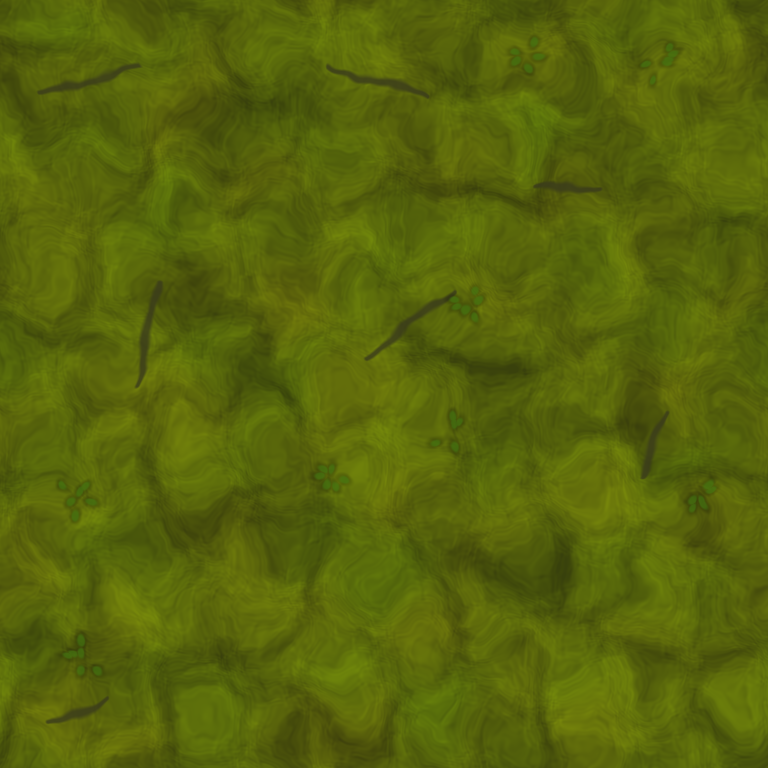
Reproduce this texture procedurally as a WebGL 1 fragment shader.

```glsl
precision highp float;
// Soft olive moss cushions with dark creases, a few twigs and tiny leaf sprigs; tiles seamlessly.
uniform vec2 u_resolution;

#define CUSHIONS 7.0       // large cushions per side
#define LUMPS 13.0         // small lumps per side
#define TWIG_GRID 3.0
#define SPRIG_GRID 4.0
#define BASE_TONE 0.72
#define CREASE_DEPTH 0.46
#define LUMP_DEPTH 0.15
#define MOTTLE 0.125
#define WARP 0.011
#define TAU 6.2831853

const vec3 SHADE_GREEN = vec3(0.245, 0.275, 0.045);
const vec3 LIT_GREEN = vec3(0.425, 0.495, 0.042);
const vec3 TWIG_BROWN = vec3(0.225, 0.230, 0.105);
const vec3 LEAF_GREEN = vec3(0.265, 0.480, 0.070);

vec2 hash2(vec2 p) {
  vec3 a = fract(p.xyx * vec3(0.1031, 0.1030, 0.0973));
  a += dot(a, a.yzx + 33.33);
  return fract((a.xx + a.yz) * a.zy);
}

vec2 heading(float turn) {
  return vec2(cos(TAU * turn), sin(TAU * turn));
}

// Layered sines with whole-number wave vectors, so they wrap; variance is about one.
float waves(vec2 p, float freq, float seed) {
  float sum = 0.0;
  for (int i = 0; i < 8; i++) {
    vec2 r = hash2(vec2(float(i) + 1.0, seed));
    vec2 k = floor(heading((float(i) + r.x) / 8.0) * freq * (0.5 + r.y) + 0.5);
    sum += sin(TAU * (dot(k, p) + r.x * 7.0 + r.y * 3.0));
  }
  return sum * 0.5;
}

float mottle(vec2 p) {
  return 0.62 * waves(p, 5.0, 3.0) + 0.50 * waves(p, 12.0, 5.0)
       + 0.42 * waves(p, 27.0, 8.0) + 0.34 * waves(p, 55.0, 13.0)
       + 0.30 * waves(p, 100.0, 21.0);
}

// Wrapping cells of uneven size: x = distance to crease, y = height in cell, z = cell random.
vec3 cushions(vec2 p, float count, float seed) {
  vec2 g = p * count;
  vec2 cell = floor(g);
  float nearest = 9.0;
  float second = 9.0;
  vec2 info = vec2(0.0);
  for (int y = -2; y <= 2; y++) {
    for (int x = -2; x <= 2; x++) {
      vec2 id = cell + vec2(float(x), float(y));
      vec2 r = hash2(mod(id, count) + seed);
      vec2 offset = g - id - 0.1 - 0.8 * r;
      float size = hash2(mod(id, count) + seed + 31.0).x;
      float d = length(offset) - 0.36 * size;
      if (d < nearest) {
        second = nearest;
        nearest = d;
        info = vec2(offset.y, r.y);
      } else {
        second = min(second, d);
      }
    }
  }
  return vec3(second - nearest, info);
}

// Thin, bent, tapered twigs scattered sparsely.
float twigs(vec2 p) {
  float mask = 0.0;
  for (int y = -1; y <= 1; y++) {
    for (int x = -1; x <= 1; x++) {
      vec2 id = floor(p * TWIG_GRID) + vec2(float(x), float(y));
      vec2 r = hash2(mod(id, TWIG_GRID) + 47.0);
      vec2 s = hash2(mod(id, TWIG_GRID) + 83.0);
      vec2 d = p - (id + 0.2 + 0.6 * r) / TWIG_GRID;
      vec2 dir = heading(s.x);
      float along = dot(d, dir);
      float across = dot(d, vec2(-dir.y, dir.x)) + 0.003 * sin(along * 55.0 + TAU * r.x);
      float reach = 0.04 + 0.035 * r.y;
      float width = 0.0065 * (1.0 - 0.5 * min(along * along / (reach * reach), 1.0));
      float dist = length(vec2(max(abs(along) - reach, 0.0), across));
      mask = max(mask, step(s.y, 0.6) * (1.0 - smoothstep(width * 0.3, width * 1.4, dist)));
    }
  }
  return mask;
}

// Clusters of small oval leaves: x = leaf, y = dark rim around it.
vec2 sprigs(vec2 p) {
  vec2 mask = vec2(0.0);
  vec2 id = floor(p * SPRIG_GRID);
  vec2 wrapped = mod(id, SPRIG_GRID);
  vec2 r = hash2(wrapped + 109.0);
  vec2 center = (id + 0.25 + 0.5 * r) / SPRIG_GRID;
  float present = step(hash2(wrapped + 151.0).x, 0.45);
  for (int i = 0; i < 6; i++) {
    vec2 s = hash2(wrapped + 17.0 * float(i) + 200.0);
    vec2 out_dir = heading(s.x);
    vec2 d = p - center - out_dir * (0.008 + 0.017 * s.y);
    vec2 leaf = vec2(dot(d, out_dir) / 0.0085, dot(d, vec2(-out_dir.y, out_dir.x)) / 0.0055);
    float dist = length(leaf);
    mask = max(mask, vec2(1.0 - smoothstep(0.5, 1.1, dist), 1.0 - smoothstep(0.8, 1.9, dist)));
  }
  return mask * present;
}

void main() {
  vec2 p = gl_FragCoord.xy / u_resolution;
  vec2 bend = vec2(waves(p, 7.0, 34.0), waves(p, 7.0, 55.0));
  vec2 ruffle = vec2(waves(p, 30.0, 60.0), waves(p, 30.0, 71.0));
  vec2 q = p + WARP * bend + 0.0018 * ruffle;

  // Rounded cushions, brighter on top, with creases that fade in places
  vec3 big = cushions(q, CUSHIONS, 5.0);
  vec3 small = cushions(q, LUMPS, 61.0);
  float dome = smoothstep(0.0, 0.42, big.x);
  float fade = clamp(0.65 + 0.28 * waves(q, 4.0, 89.0), 0.2, 1.0);
  float tone = BASE_TONE - CREASE_DEPTH * fade * (1.0 - dome);
  tone -= LUMP_DEPTH * (1.0 - smoothstep(0.0, 0.4, small.x)) * (1.2 - fade);
  tone += dome * (0.14 * big.y + 0.14 * (big.z - 0.5));
  tone += MOTTLE * mottle(q);
  vec3 color = mix(SHADE_GREEN, LIT_GREEN, clamp(tone, -0.1, 1.15));

  // Slow drift between yellowish and greener moss
  color.r *= 1.0 + 0.025 * waves(q, 6.0, 144.0);

  // Litter
  color = mix(color, TWIG_BROWN, 0.8 * twigs(p + 0.0012 * ruffle));
  vec2 sprig = sprigs(p + 0.001 * ruffle);
  color *= 1.0 - 0.2 * sprig.y;
  color = mix(color, LEAF_GREEN, 0.6 * sprig.x);
  gl_FragColor = vec4(color, 1.0);
}
```
